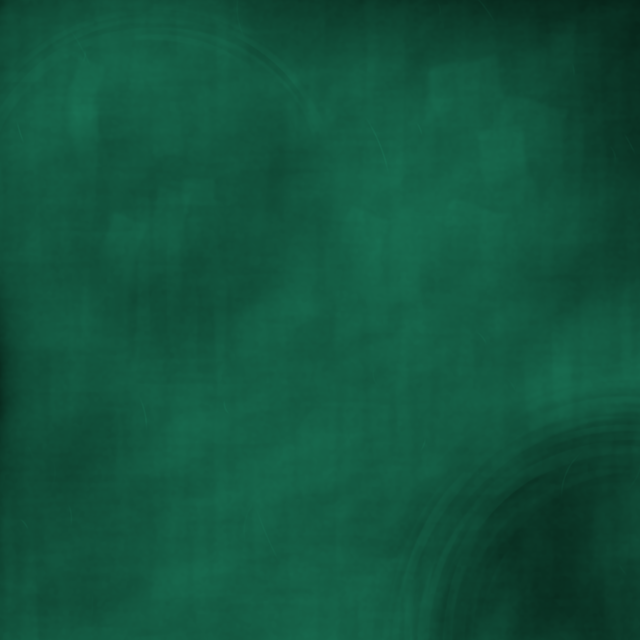
A Shadertoy shader for this texture:

```glsl
// Draws a wiped green chalkboard with cloudy chalk dust, eraser marks and fine scratches.

float hash(vec2 c) {
    return fract(sin(dot(c, vec2(127.1, 311.7))) * 43758.5);
}

mat2 turn(float a) {
    return mat2(cos(a), sin(a), -sin(a), cos(a));
}

// Smooth cellular noise: cell values blended by distance, centred on zero
float cloud(vec2 p) {
    vec2 cell = floor(p);
    float total = 0.0, weight = 0.0;
    for (int y = -1; y <= 1; y++)
    for (int x = -1; x <= 1; x++) {
        vec2 c = cell + vec2(x, y);
        vec2 d = c + vec2(hash(c), hash(c + 37.0)) - p;
        float w = exp(-5.0 * dot(d, d));
        total += w * hash(c + 71.0);
        weight += w;
    }
    return total / weight - 0.5;
}

// Soft elliptical spot
float spot(vec2 p, vec2 center, vec2 size) {
    vec2 d = (p - center) / size;
    return exp(-dot(d, d));
}

// Rectangular wipe with one crisp end that fades along its length
float wipe(vec2 p, vec2 halfSize) {
    vec2 edge = smoothstep(vec2(0.006), vec2(-0.004), abs(p) - halfSize);
    return edge.x * edge.y * smoothstep(-halfSize.y, halfSize.y, p.y);
}

// Broad light and shade of the board
float boardTone(vec2 p) {
    float g = 0.357;
    g += 0.050 * spot(p, vec2(0.80, 0.67), vec2(0.17, 0.13));
    g += 0.040 * spot(p, vec2(0.57, 0.53), vec2(0.15, 0.16));
    g += 0.040 * spot(p, vec2(0.16, 0.84), vec2(0.20, 0.12));
    g += 0.030 * spot(p, vec2(0.62, 0.80), vec2(0.09, 0.14));
    g += 0.035 * spot(p, vec2(0.84, 0.38), vec2(0.12, 0.07));
    g -= 0.070 * spot(p, vec2(0.88, 0.54), vec2(0.09, 0.06));
    g -= 0.040 * spot(p, vec2(0.50, 0.78), vec2(0.07, 0.13));
    g -= 0.035 * spot(p, vec2(0.11, 0.64), vec2(0.07, 0.08));
    g -= 0.055 * spot(p, vec2(0.10, 0.18), vec2(0.22, 0.20));
    g -= 0.150 * spot(p, vec2(1.03, 0.86), vec2(0.16, 0.34));
    g -= 0.100 * spot(p, vec2(0.78, 1.03), vec2(0.30, 0.12));
    g -= 0.060 * exp(-p.x / 0.03) + 0.050 * exp((p.y - 1.0) / 0.05);
    return g;
}

void mainImage(out vec4 fragColor, in vec2 fragCoord) {
    vec2 p = fragCoord / iResolution.xy;
    vec2 warped = p + 0.03 * sin(p.yx * vec2(9.0, 7.0) + vec2(1.0, 4.0));
    vec2 slanted = turn(-0.6) * warped;
    float g = boardTone(warped);

    // Cloudy dust, from broad patches to fine grain
    g += 0.070 * cloud(warped * vec2(5.0, 4.0));
    g += 0.050 * cloud(slanted * vec2(7.0, 13.0) + 20.0);
    g += 0.024 * cloud(slanted * vec2(16.0, 34.0) + 50.0);
    g += 0.026 * cloud(p * vec2(65.0, 9.0) + 80.0);
    g += 0.014 * cloud(p * vec2(14.0, 110.0) + 10.0);
    g += 0.016 * cloud(p * 150.0);

    // Dark round sweep in the lower right, streaked along its arc
    vec2 q = (p - vec2(0.98, 0.0)) / vec2(0.36, 0.37);
    float r = length(q), a = atan(q.y, q.x);
    float ragged = r + 0.12 * cloud(vec2(a * 3.0, r * 8.0));
    g -= 0.125 * smoothstep(1.15, 0.70, ragged);
    float band = smoothstep(0.45, 0.85, r) * smoothstep(1.2, 0.95, r);
    g += band * (0.012 + 0.055 * cloud(vec2(a * 2.5, r * 45.0)));

    // Faint round sweep in the upper left
    vec2 s = (p - vec2(0.24, 0.70)) / vec2(0.29, 0.28);
    float sr = length(s), sa = atan(s.y, s.x);
    float rim = smoothstep(0.75, 0.95, sr) * smoothstep(1.08, 0.98, sr);
    g += rim * smoothstep(0.1, 0.5, s.y) * (0.015 + 0.04 * cloud(vec2(sa * 2.0, sr * 40.0)));

    // Eraser marks
    for (int i = 0; i < 10; i++) {
        vec2 id = vec2(float(i), 5.0);
        vec2 center = vec2(0.1 + 0.75 * hash(id), 0.5 + 0.4 * hash(id + 11.0));
        vec2 halfSize = vec2(0.02 + 0.04 * hash(id + 23.0), 0.04 + 0.05 * hash(id + 31.0));
        vec2 d = turn(0.6 * (hash(id + 43.0) - 0.5)) * (p - center);
        g += 0.026 * wipe(d + 0.004 * sin(d.yx * 60.0), halfSize);
    }

    // Thin curved scratches
    for (int i = 0; i < 32; i++) {
        vec2 id = vec2(float(i), 90.0);
        vec2 d = turn(1.1 * (hash(id + 3.0) - 0.6)) * (p - vec2(hash(id), hash(id + 7.0)));
        float len = 0.012 + 0.045 * pow(hash(id + 13.0), 2.0);
        float line = abs(d.x + 2.0 * (hash(id + 19.0) - 0.5) * d.y * d.y / len * 0.3);
        float ends = smoothstep(len, len * 0.3, abs(d.y));
        g += 0.035 * hash(id + 29.0) * ends * smoothstep(0.0025, 0.0, line);
    }

    // Green scale from deep shade to dusty light
    g = clamp(g, 0.14, 0.50);
    fragColor = vec4(0.24 * g - 0.01, g, 0.76 * g - 0.01, 1.0);
}
```
